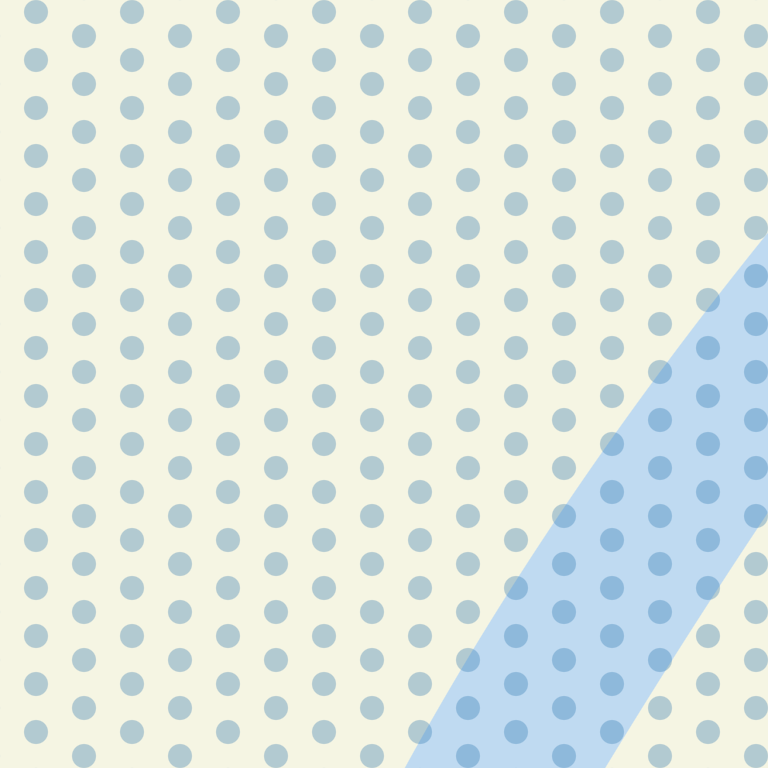
Give the GLSL for this pattern, as a Shadertoy shader.

```glsl
// Staggered blue-grey dots on cream, crossed by a gently curved pale blue band.

// Antialiased coverage of a shape from its signed distance (negative inside).
float coverage(float dist, float pixel) {
    return clamp(0.5 - dist / pixel, 0.0, 1.0);
}

// Distance to the nearest dot; odd columns sit half a step lower.
float dotDistance(vec2 uv) {
    vec2 grid = uv * 16.0 - vec2(0.25, 0.0);
    float oddColumn = mod(floor(grid.x), 2.0);
    grid.y -= 0.25 - 0.5 * oddColumn;
    return (length(fract(grid) - 0.5) - 0.25) / 16.0;
}

// Distance to the band between two parabolic edges, x as a function of y.
float bandDistance(vec2 uv) {
    float left = 0.527 + uv.y * (0.548 + 0.187 * uv.y);
    float right = 0.788 + uv.y * (0.608 + 0.088 * uv.y);
    float leftSlope = 0.548 + 0.374 * uv.y;
    float rightSlope = 0.608 + 0.176 * uv.y;
    return max((left - uv.x) / length(vec2(1.0, leftSlope)),
               (uv.x - right) / length(vec2(1.0, rightSlope)));
}

void mainImage(out vec4 fragColor, in vec2 fragCoord) {
    vec2 uv = fragCoord / iResolution.y;
    float pixel = 1.2 / iResolution.y;
    float band = coverage(bandDistance(uv), pixel);
    float dots = coverage(dotDistance(uv), pixel);

    // The band tints both the ground and the dots.
    vec3 ground = mix(vec3(0.96, 0.96, 0.89), vec3(0.75, 0.855, 0.945), band);
    vec3 dotColor = mix(vec3(0.70, 0.793, 0.818), vec3(0.555, 0.725, 0.86), band);
    fragColor = vec4(mix(ground, dotColor, dots), 1.0);
}
```
